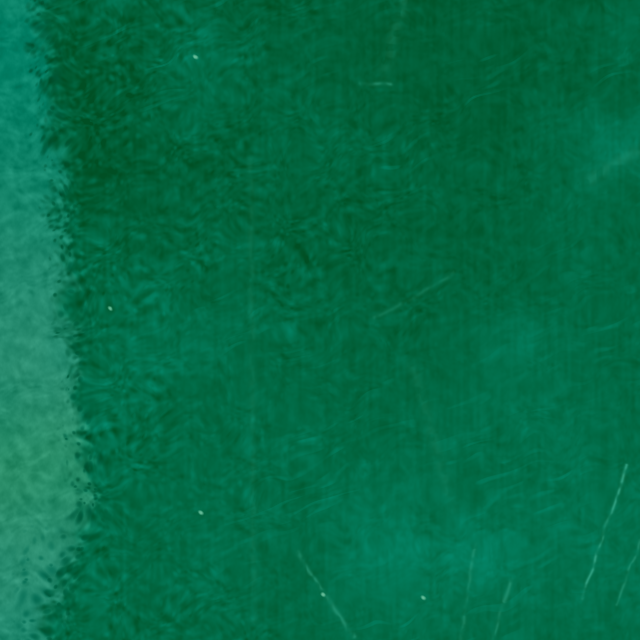
This texture is drawn by a WebGL 2 fragment shader. Its source:

```glsl
#version 300 es
precision highp float;
// Green painted panel: a pale worn strip down the left, mottled deep green beside it.
// Layered noise gives the cloudy tone, its slope and cellular dabs the paint relief;
// soft ellipses tint areas, and feathered broken segments make the scratches.
uniform vec2 u_resolution;
out vec4 fragColor;

#define DEEP vec3(0.0, 0.335, 0.170)
#define TEAL vec3(0.010, 0.495, 0.372)
#define STRIP_TOP vec3(0.01, 0.50, 0.395)
#define STRIP_LOW vec3(0.145, 0.545, 0.435)
#define SCRATCH vec3(0.20, 0.64, 0.52)
#define DAB_FREQ 84.0
#define RELIEF 0.46
#define FIBRE 0.17
#define EDGE_ROUGH 0.034

// Tinted areas: centre, radii; the matching gain darkens or lightens
const vec4 AREAS[11] = vec4[11](
  vec4(.29, .87, .10, .09), vec4(.97, .77, .08, .07), vec4(.91, .92, .10, .08),
  vec4(.82, .47, .06, .05), vec4(.65, .15, .13, .10), vec4(.36, .60, .06, .04),
  vec4(.30, .47, .11, .08), vec4(.89, .23, .11, .05), vec4(.17, .78, .08, .15),
  vec4(.73, .84, .14, .16), vec4(.50, .60, .15, .11));
const float GAIN[11] = float[11](.27, .30, .22, .20, .32, .20, .17, .20, -.24, -.13, -.10);

// Scratches: end points; then half width and strength
const vec4 LINES[11] = vec4[11](
  vec4(.979, .273, .909, .063), vec4(1., .154, .963, .056), vec4(.465, .135, .553, .004),
  vec4(.799, .095, .768, .0), vec4(.742, .150, .720, .0), vec4(.632, 1., .602, .89),
  vec4(.645, .427, .710, .205), vec4(.391, .750, .397, .03), vec4(.565, .870, .609, .868),
  vec4(.586, .503, .710, .572), vec4(.924, .720, 1., .766));
const vec2 STROKE[11] = vec2[11](
  vec2(.0019, .80), vec2(.0019, .42), vec2(.0028, .50), vec2(.0022, .48),
  vec2(.0022, .36), vec2(.0090, .20), vec2(.0070, .15), vec2(.0040, .13),
  vec2(.0026, .50), vec2(.0022, .24), vec2(.0080, .24));
const vec2 CHIPS[5] = vec2[5](
  vec2(.306, .911), vec2(.313, .199), vec2(.505, .071), vec2(.661, .066), vec2(.172, .518));

vec2 hash2(vec2 p) {
  vec3 q = fract(p.xyx * vec3(.1031, .1030, .0973));
  q += dot(q, q.yzx + 33.33);
  return fract((q.xx + q.yz) * q.zy);
}

float noise(vec2 p) {
  vec2 i = floor(p), f = fract(p);
  f = f * f * (3. - 2. * f);
  return mix(mix(hash2(i).x, hash2(i + vec2(1, 0)).x, f.x),
             mix(hash2(i + vec2(0, 1)).x, hash2(i + 1.).x, f.x), f.y);
}

float fbm(vec2 p) {
  float sum = 0., amp = .5;
  for (int i = 0; i < 4; i++) {
    sum += amp * noise(p);
    p = mat2(1.6, 1.2, -1.2, 1.6) * p + 7.3;
    amp *= .5;
  }
  return sum;
}

// Cellular dabs: 1 at scattered centres, 0 between; hash sets each size
float dabs(vec2 p) {
  vec2 cell = floor(p);
  float best = 0.;
  for (int y = -1; y <= 1; y++)
    for (int x = -1; x <= 1; x++) {
      vec2 c = cell + vec2(x, y), h = hash2(c + 40.);
      float size = .25 + .6 * h.x * h.y;
      best = max(best, 1. - smoothstep(.1, 1., length(p - c - h) / size));
    }
  return best;
}

float segment(vec2 p, vec4 s) {
  vec2 a = p - s.xy, b = s.zw - s.xy;
  return length(a - b * clamp(dot(a, b) / dot(b, b), 0., 1.));
}

void main() {
  vec2 uv = gl_FragCoord.xy / u_resolution;
  float pixel = 1. / min(u_resolution.x, u_resolution.y);

  // Relief: slope of warped slanted noise at two scales, lit from the upper left
  vec2 warp = vec2(noise(uv * 24.), noise(uv * 24. + 31.)) - .5;
  vec2 grain = mat2(.85, .5, -.6, .75) * (uv + .025 * warp) * DAB_FREQ;
  float slope = noise(grain) - noise(grain + vec2(.2, -.6));
  vec2 tight = grain.yx * 1.9 + 11.;
  slope += .55 * (noise(tight) - noise(tight + vec2(-.6, .3)));
  float cloud = fbm(uv * 9.) - .47;
  float fine = fbm(uv * vec2(72., 58.)) - .47;
  float rough = mix(1., .36, smoothstep(.14, .62, uv.x));
  rough += .4 * exp(-dot(uv - vec2(.54, .63), uv - vec2(.54, .63)) * 35.);
  rough *= .55 + .9 * noise(uv * 13. + 3.);

  // Tone of the main field
  float tone = mix(.51, .26, smoothstep(.1, 1., uv.y)) + .10 * smoothstep(.6, 1., uv.x);
  for (int i = 0; i < 11; i++) {
    vec2 d = (uv + .03 * warp - AREAS[i].xy) / AREAS[i].zw;
    tone += GAIN[i] * exp(-dot(d, d) * 1.3) * (1. + 2.8 * cloud);
  }
  float light = dabs(grain * .62), dark = dabs(grain * .72 + 19.);
  tone += .36 * cloud + .32 * fine + RELIEF * slope * rough;
  tone += rough * (.24 * light - .16 * dark);

  // Fine upright fibres and sparse slanted brush marks
  tone += FIBRE * (noise(uv * vec2(190., 26.)) - .5) + .10 * (noise(uv * vec2(70., 5.)) - .5);
  vec2 brush = mat2(.9, -.35, .35, .9) * (uv + .02 * warp);
  float mark = noise(brush * vec2(26., 130.));
  tone += .30 * smoothstep(.62, .95, mark) * smoothstep(.45, .75, noise(uv * 8. + 17.));
  vec3 color = mix(DEEP, TEAL, clamp(tone, -.15, 1.2));

  // Pale strip with a soft, dabbed border
  float edge = .064 + .092 * (1. - uv.y) - .075 * (1. - smoothstep(0., .24, uv.y));
  float inside = edge - uv.x + EDGE_ROUGH * (fbm(uv * vec2(30., 24.)) - .47);
  inside += .026 * (noise(grain * .7 + 5.) - .5) + .012 * slope - .012 * dark;
  float mask = smoothstep(-.020, .020, inside);
  vec3 strip = mix(STRIP_LOW, STRIP_TOP, smoothstep(.48, .92, uv.y + .25 * cloud));
  strip += vec3(.07, .03, .02) * cloud + .13 * fine + .05 * slope;
  strip.b -= .035 * exp(-pow((uv.y - .27) / .10, 2.));
  float worn = (1. - smoothstep(.08, .22, uv.y)) * smoothstep(.005, .05, uv.x);
  strip = mix(strip, vec3(0., .42, .32), .8 * dark * worn);
  color = mix(color, strip, mask);
  float border = exp(-pow((inside + .010) / .022, 2.));
  color = mix(color, vec3(0., .37, .27), border * (.12 + .45 * dark));
  color += vec3(.03, .06, .05) * border * slope;

  // Scratches: feathered across, broken along their length
  for (int i = 0; i < 11; i++) {
    float width = STROKE[i].x + .4 * pixel;
    vec2 wobble = .005 * (vec2(noise(uv * 45.), noise(uv * 45. + 8.)) - .5);
    float d = segment(uv + wobble, LINES[i]) / width;
    float broken = smoothstep(.25, .7, noise(uv * 95. + float(i) * 9.));
    float line = exp(-d * d) * STROKE[i].y * mix(.22, 1., broken);
    color = mix(color, SCRATCH, line);
  }

  // Small bright chips
  for (int i = 0; i < 5; i++) {
    vec2 d = mat2(.8, .6, -.6, .8) * (uv - CHIPS[i]) * vec2(1., 1.5);
    float chip = 1. - smoothstep(.001, .0065, length(d + .004 * fine));
    color = mix(color, vec3(.45, .78, .64), .85 * chip);
  }
  fragColor = vec4(clamp(color, 0., 1.), 1.);
}
```
